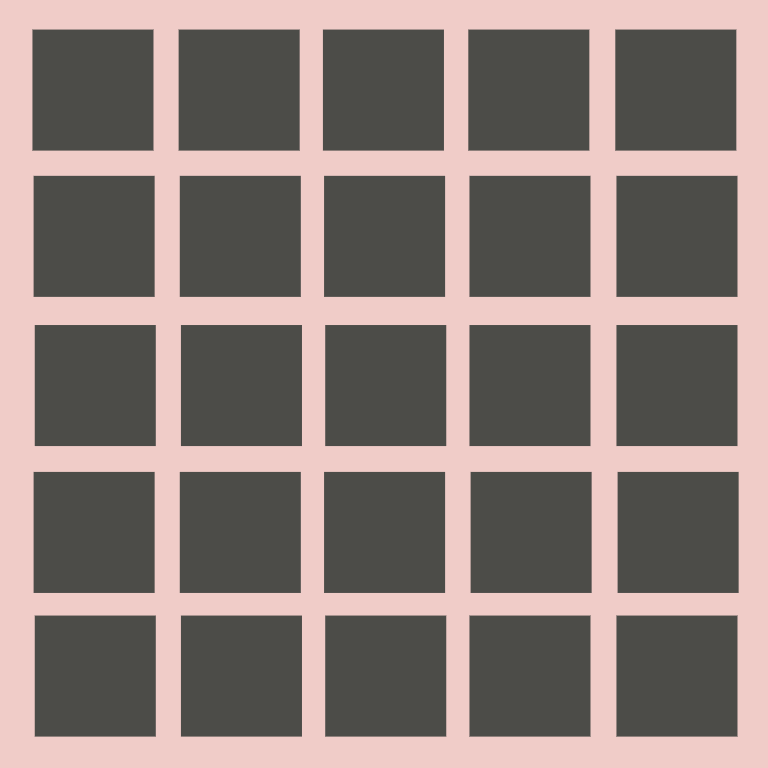
A Shadertoy shader for this pattern:

```glsl
// Centre of a tile; column and row count from the lower left
vec2 tileCentre(vec2 cell) {
    vec2 centre = vec2(0.4999, 0.4996) + vec2(0.1896, 0.1906) * (cell - 2.0);

    // Uneven spacing of columns and rows
    centre += vec2(0.0012, -0.0027) * sin(vec2(1.7, 1.5) * cell + vec2(0.3, -0.5));

    // Rows slip sideways, alternating between the left and right columns
    float side = cell.x < 2.5 ? 1.0 : -1.0;
    float parity = 1.0 - 2.0 * mod(cell.y, 2.0);
    centre.x += 0.0015 * min(1.5 + 0.5 * side * parity, 4.0 - cell.y);
    return centre;
}

float squareDistance(vec2 p, float halfSide) {
    vec2 d = abs(p) - halfSide;
    return length(max(d, 0.0)) + min(max(d.x, d.y), 0.0);
}

void mainImage(out vec4 fragColor, in vec2 fragCoord) {
    float pixel = 1.0 / min(iResolution.x, iResolution.y);
    vec2 uv = (fragCoord - 0.5 * iResolution.xy) * pixel + 0.5;

    // Five by five tiles, with a plain margin
    vec2 cell = clamp(floor((uv - 0.5) / 0.19 + 2.5), 0.0, 4.0);
    float dist = squareDistance(uv - tileCentre(cell), 0.0788);
    float tile = clamp(0.5 - dist / pixel, 0.0, 1.0);

    vec3 pink = vec3(0.94, 0.80, 0.785);
    vec3 charcoal = vec3(0.297, 0.297, 0.284);
    fragColor = vec4(mix(pink, charcoal, tile), 1.0);
}
```
